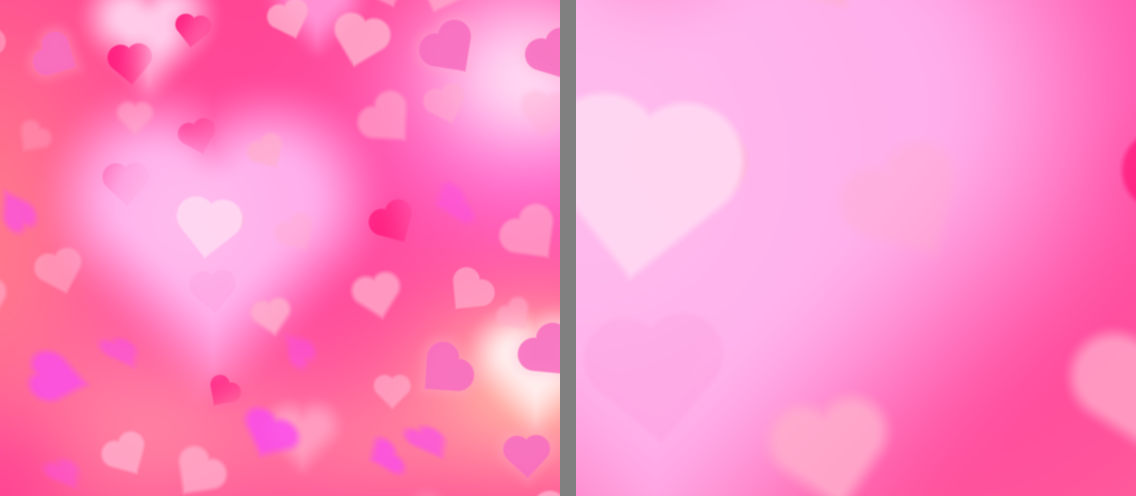
Left: the whole. Right: its middle third, enlarged.
Write a Shadertoy shader that draws this background.

```glsl
const vec3 HOT_PINK = vec3(1.0, 0.27, 0.58);
const vec3 SALMON   = vec3(1.0, 0.47, 0.54);
const vec3 ROSE     = vec3(1.0, 0.52, 0.63);
const vec3 ORCHID   = vec3(1.0, 0.37, 0.78);
const vec3 BLUSH    = vec3(1.0, 0.85, 0.95);
const vec3 PEACH    = vec3(1.0, 0.70, 0.64);
const vec3 LILAC    = vec3(1.0, 0.69, 0.93);
const vec3 CREAM    = vec3(1.0, 0.93, 0.93);
const vec3 PETAL    = vec3(1.0, 0.68, 0.80);
const vec3 CRIMSON  = vec3(1.0, 0.10, 0.49);
const vec3 VIOLET   = vec3(0.98, 0.30, 0.92);
const vec3 MAUVE    = vec3(0.97, 0.42, 0.75);

const float CELL = 0.165;      // spacing of the scattered hearts
const float JITTER = 0.65;     // random shift as a part of the spacing
const float DENSITY = 0.84;    // share of occupied cells
const float MIN_WIDTH = 0.065;
const float MAX_WIDTH = 0.118;

float hash(vec2 p) {
    vec3 q = fract(vec3(p.xyx) * 0.1031);
    q += dot(q, q.yzx + 33.33);
    return fract((q.x + q.y) * q.z);
}

vec2 rotate(vec2 p, float a) {
    float c = cos(a), s = sin(a);
    return vec2(c * p.x - s * p.y, s * p.x + c * p.y);
}

float dot2(vec2 v) { return dot(v, v); }

// Signed distance to a heart of the given width, centred on the origin
float heart(vec2 p, float width) {
    float k = 1.2 / width;
    p = p * k + vec2(0.0, 0.55);
    p.x = abs(p.x);
    float d;
    if (p.x + p.y > 1.0) d = length(p - vec2(0.25, 0.75)) - 0.3536;
    else d = sqrt(min(dot2(p - vec2(0.0, 1.0)),
                      dot2(p - 0.5 * max(p.x + p.y, 0.0)))) * sign(p.x - p.y);
    return d / k;
}

float cover(float d, float blur) { return 1.0 - smoothstep(-blur, blur, d); }

float glow(vec2 p, vec2 centre, vec2 radius) {
    return exp(-dot2((p - centre) / radius));
}

// Wide colour washes
vec3 backdrop(vec2 p) {
    vec3 c = HOT_PINK;
    c = mix(c, SALMON, glow(p, vec2(-0.02, 0.52), vec2(0.27, 0.46)));
    c = mix(c, ROSE, 0.9 * glow(p, vec2(0.30, 0.14), vec2(0.30, 0.19)));
    c = mix(c, ROSE, 0.6 * glow(p, vec2(0.72, 0.10), vec2(0.25, 0.14)));
    c = mix(c, HOT_PINK, 0.9 * glow(p, vec2(0.0, 0.0), vec2(0.14, 0.17)));
    c = mix(c, ORCHID, glow(p, vec2(1.05, 0.70), vec2(0.29, 0.23)));
    c = mix(c, LILAC, 0.75 * glow(p, vec2(1.05, 0.87), vec2(0.24, 0.21)));
    c = mix(c, BLUSH, 0.95 * glow(p, vec2(1.06, 0.84), vec2(0.15, 0.13)));
    c = mix(c, PEACH, glow(p, vec2(1.08, 0.22), vec2(0.26, 0.19)));
    return c;
}

// Large hearts far out of focus
vec3 softHearts(vec3 c, vec2 p, float bigMask) {
    vec3 big = mix(LILAC, BLUSH, 0.35 * glow(p, vec2(0.38, 0.56), vec2(0.16)));
    c = mix(c, ORCHID, 0.35 * glow(p, vec2(0.42, 0.52), vec2(0.30, 0.27)));
    c = mix(c, big, 0.97 * bigMask);
    c = mix(c, BLUSH, 0.9 * cover(heart(p - vec2(0.30, 0.93), 0.21), 0.05));
    c = mix(c, CREAM, cover(heart(p - vec2(1.08, 0.25), 0.21), 0.05));
    c = mix(c, PETAL, 0.7 * cover(heart(p - vec2(0.61, 0.12), 0.13), 0.028));
    return mix(c, LILAC, 0.7 * cover(heart(p - vec2(0.64, 0.98), 0.15), 0.04));
}

// One scattered heart: petal, crimson, mauve or smeared violet
vec3 smallHeart(vec3 c, vec2 p, vec2 id, float fade) {
    float kind = hash(id + 17.3), tone = hash(id + 41.7);
    float width = mix(MIN_WIDTH, MAX_WIDTH, hash(id + 5.1));
    float turn = (hash(id + 63.9) - 0.5) * 1.5;
    if (kind < 0.52) {
        float d = heart(rotate(p, turn), width);
        return mix(c, PETAL, mix(0.35, 0.85, tone) * cover(d, mix(0.003, 0.009, hash(id + 8.2))));
    }
    if (kind < 0.68) {
        vec2 q = rotate(p, turn);
        float d = heart(q, width);
        float shade = 1.0 - smoothstep(-0.55, 0.6, (q.x - 0.4 * q.y) / width);
        c = mix(c, HOT_PINK, 0.3 * fade * cover(d, 0.03));
        return mix(c, CRIMSON, fade * (0.15 + 0.75 * shade) * cover(d, 0.003));
    }
    if (kind < 0.78) {
        float d = heart(rotate(p, turn * 1.6), width);
        c = mix(c, PETAL, 0.55 * fade * cover(d, 0.03));
        return mix(c, MAUVE, 0.85 * fade * cover(d, 0.003));
    }
    vec2 q = rotate(p, 0.7 + turn * 0.6);
    q.y *= mix(1.2, 1.9, tone);
    float d = heart(rotate(q, turn * 3.0), width * 1.15);
    return mix(c, VIOLET, mix(0.4, 0.9, hash(id + 2.6)) * fade * cover(d, 0.014));
}

void mainImage(out vec4 fragColor, in vec2 fragCoord) {
    vec2 p = fragCoord / iResolution.y;
    float bigMask = cover(heart(p - vec2(0.43, 0.51), 0.55), 0.095);
    vec3 c = softHearts(backdrop(p), p, bigMask);

    // Scattered hearts, fainter over the large one
    vec2 home = floor(p / CELL);
    for (int y = -1; y <= 1; y++)
    for (int x = -1; x <= 1; x++) {
        vec2 id = home + vec2(x, y);
        if (hash(id + 91.4) > DENSITY) continue;
        vec2 shift = (vec2(hash(id + 3.7), hash(id + 29.5)) - 0.5) * JITTER;
        c = smallHeart(c, p - (id + 0.5 + shift) * CELL, id, 1.0 - 0.88 * bigMask);
    }

    // Bright heart in the middle of the large one
    float bright = heart(rotate(p - vec2(0.42, 0.54), 0.12), 0.132);
    c = mix(c, BLUSH, 0.9 * cover(bright, 0.004));
    fragColor = vec4(c, 1.0);
}
```
